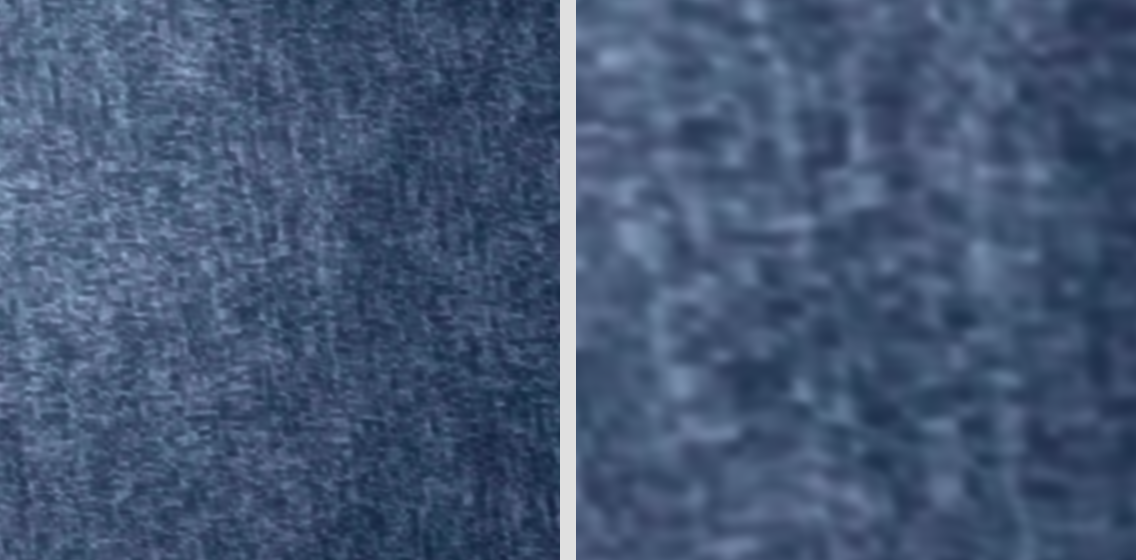
Left, the full canvas; right, a detail of the centre.
Reproduce this texture procedurally as a Shadertoy shader.

```glsl
// Worn blue denim: slanted warp threads, short weft dashes and a faded upper left.

float hash(vec2 p) {
    vec3 q = fract(vec3(p.xyx) * 0.1031);
    q += dot(q, q.yzx + 33.33);
    return fract((q.x + q.y) * q.z);
}

// Smooth value noise, centred on zero
float noise(vec2 p) {
    vec2 cell = floor(p);
    vec2 f = fract(p);
    f = f * f * (3.0 - 2.0 * f);
    float low = mix(hash(cell), hash(cell + vec2(1, 0)), f.x);
    float high = mix(hash(cell + vec2(0, 1)), hash(cell + vec2(1, 1)), f.x);
    return mix(low, high, f.y) - 0.5;
}

// Broad fade from the worn area towards the dark right side
float fade(vec2 uv) {
    vec2 d = (uv - vec2(-0.02, 0.72)) * vec2(1.0, 0.9);
    return 0.24 + 0.22 * exp(-2.6 * dot(d, d));
}

// Brightness variation of the woven threads
float weave(vec2 uv) {
    // Lean the warp and bend the threads a little
    vec2 p = uv + vec2(0.13 * uv.y, 0.02 * uv.x);
    p += 0.010 * vec2(noise(uv * 13.0), noise(uv * 13.0 + 40.0));
    p += 0.004 * vec2(noise(uv * 45.0 + 7.0), noise(uv * 45.0 + 80.0));

    // Patches where either the weft or the warp dominates
    float balance = clamp(0.5 + 1.3 * noise(uv * 6.0 + 21.0), 0.0, 1.0);

    float weft = noise(p * vec2(48, 112) + 11.0);
    float grain = noise(p * vec2(92, 108) + 53.0);
    float warp = noise(p * vec2(82, 24) + 97.0);
    float slub = noise(p * vec2(62, 7) + 131.0);
    float blotch = noise(uv * 9.0 + 170.0);

    float v = 0.14 * grain + 0.07 * slub + 0.06 * blotch;
    v += mix(0.09, 0.18, balance) * weft + mix(0.15, 0.06, balance) * warp;
    // Light fibres stand out more than the gaps
    return v + 1.6 * v * v - 0.004;
}

void mainImage(out vec4 fragColor, in vec2 fragCoord) {
    vec2 uv = fragCoord / iResolution.xy;
    float base = fade(uv);
    float tone = base + weave(uv) * mix(0.85, 1.2, smoothstep(0.24, 0.42, base));

    // Indigo dye ramp with slight teal and violet drift
    vec3 indigo = mix(vec3(0.15, 0.22, 0.33), vec3(0.45, 0.53, 0.65), (tone - 0.22) / 0.31);
    float drift = noise(uv * 14.0 + 210.0) + noise(uv * 50.0 + 260.0);
    indigo += drift * vec3(-0.025, 0.008, -0.008);

    fragColor = vec4(clamp(indigo, 0.0, 1.0), 1.0);
}
```
